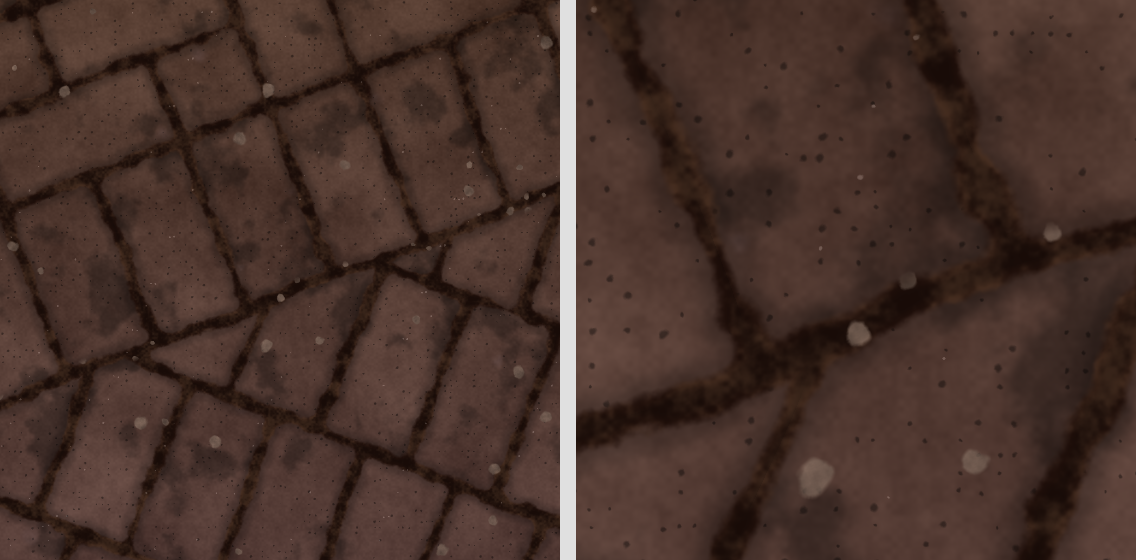
Left, the full canvas; right, a detail of the centre.
This texture is drawn by a Shadertoy shader. Its source:

```glsl
const float TILT = 0.368;              // upper courses lean up, lower ones down
const vec2 BRICK = vec2(0.1693, 0.323); // pitch of one brick, joint included
const float JOINT = 0.0095;            // half the width of a joint
const float CORNER = 0.016;
const vec2 UPPER_ORIGIN = vec2(0.0, 0.2773);
const vec2 LOWER_ORIGIN = vec2(0.0, 0.4492);
const float UPPER_SHIFT = 0.133;
const float LOWER_SHIFT = 0.099;
const float STAGGER = 0.0755;          // offset of every other lower course
const vec3 CLAY_DARK = vec3(0.235, 0.150, 0.125);
const vec3 CLAY_PALE = vec3(0.435, 0.322, 0.282);
const vec3 SOIL_DARK = vec3(0.110, 0.052, 0.034);
const vec3 SOIL_PALE = vec3(0.255, 0.165, 0.115);
const vec3 PEBBLE = vec3(0.49, 0.41, 0.36);
const vec3 LICHEN = vec3(0.43, 0.34, 0.34);

struct Brick { float edge; vec2 id; };

float hash(vec2 p) {
    return fract(sin(dot(p, vec2(127.1, 311.7))) * 43758.5453);
}

float noise(vec2 p) {
    vec2 i = floor(p), f = fract(p);
    f = f * f * (3.0 - 2.0 * f);
    return mix(mix(hash(i), hash(i + vec2(1, 0)), f.x),
               mix(hash(i + vec2(0, 1)), hash(i + vec2(1, 1)), f.x), f.y);
}

float fbm(vec2 p) {
    float sum = 0.0, amp = 0.5;
    for (int i = 0; i < 5; i++) {
        sum += amp * noise(p);
        p = mat2(1.6, 1.2, -1.2, 1.6) * p + 7.3;
        amp *= 0.5;
    }
    return sum / 0.97;
}

vec2 turn(vec2 p, float a) {
    return vec2(cos(a) * p.x + sin(a) * p.y, cos(a) * p.y - sin(a) * p.x);
}

// Slightly uneven rounded brick filling the cell at corner lo
Brick makeBrick(vec2 q, vec2 lo, vec2 size) {
    vec2 id = lo + 0.5 * size;
    vec2 jitter = vec2(hash(id), hash(id + 3.7)) - 0.5;
    vec2 local = turn(q - id - 0.005 * jitter, 0.03 * jitter.x);
    vec2 d = abs(local) - 0.5 * size + JOINT + CORNER;
    return Brick(length(max(d, 0.0)) + min(max(d.x, d.y), 0.0) - CORNER, id);
}

// Upright courses alternating with courses of paired, half and upright bricks
Brick upperBrick(vec2 q) {
    q.x -= UPPER_SHIFT;
    vec2 cell = floor(q / BRICK);
    vec2 lo = cell * BRICK, size = BRICK;
    float column = mod(cell.x, 4.0);
    if (mod(cell.y, 2.0) > 0.5 && column < 2.5) {
        float top = step(0.5, fract(q.y / BRICK.y));
        size.y *= 0.5;
        lo.y += top * size.y;
        float part = column - top;
        if (part > -0.5 && part < 1.5) {
            lo.x = (cell.x - part) * BRICK.x;
            size.x *= 2.0;
        }
    }
    return makeBrick(q, lo, size);
}

Brick lowerBrick(vec2 q) {
    float row = floor(q.y / BRICK.y);
    q.x -= LOWER_SHIFT - STAGGER * mod(row, 2.0);
    return makeBrick(q, vec2(floor(q.x / BRICK.x), row) * BRICK, BRICK);
}

// Ragged spots, present in a given share of grid cells
float spots(vec2 p, float scale, float share, float soft) {
    p = p * scale + 0.3 * (fbm(p * scale * 2.0) - 0.5);
    vec2 cell = floor(p);
    vec2 centre = 0.35 + 0.3 * vec2(hash(cell + 1.3), hash(cell + 5.9));
    float radius = 0.12 + 0.2 * hash(cell + 9.1);
    float spot = smoothstep(radius, radius * (1.0 - soft), length(fract(p) - centre));
    return spot * step(hash(cell + 17.0), share);
}

void mainImage(out vec4 fragColor, in vec2 fragCoord) {
    vec2 p = fragCoord / iResolution.y;

    // Layout, with wavering lines and a seam where the two bonds meet
    vec2 w = p + 0.010 * (vec2(noise(p * 9.0), noise(p * 9.0 + 40.0)) - 0.5);
    vec2 q = turn(w - UPPER_ORIGIN, TILT);
    Brick brick;
    if (q.y > 0.0) {
        brick = upperBrick(q);
    } else {
        brick = lowerBrick(turn(w - LOWER_ORIGIN, -TILT));
        brick.edge = max(brick.edge, q.y + JOINT);
    }
    float edge = brick.edge + 0.018 * (fbm(p * 38.0) - 0.5);
    float soft = max(0.0035, 0.8 / iResolution.y);
    float face = smoothstep(soft, -soft, edge);

    // Brick faces: mottling, grain, stains, pits and lichen
    vec2 own = p + 5.0 * hash(brick.id + 2.0);
    float grain = noise(p * 260.0) - 0.5;
    float tone = 0.50 + 0.75 * (fbm(own * 9.0) - 0.5) + 0.22 * (hash(brick.id) - 0.5)
               + 0.28 * (fbm(p * 70.0) - 0.5) + 0.14 * grain;
    vec3 clay = mix(CLAY_DARK, CLAY_PALE, clamp(tone, 0.0, 1.0));
    clay.b -= 0.025 * (p.y - 0.45);
    clay *= 1.0 - 0.30 * smoothstep(0.56, 0.76, fbm(own * 15.0 + 31.0));
    clay *= 1.0 - 0.38 * spots(p, 95.0, 0.20, 0.7);
    clay = mix(clay, LICHEN, 0.55 * spots(p + 0.37, 13.0, 0.05, 0.9) * fbm(p * 60.0));
    clay *= mix(0.76, 1.0, smoothstep(0.0, -0.022, edge));

    // Soil with fine debris, darkest in the middle of the joints
    float debris = fbm(p * 45.0 + 11.0);
    vec3 soil = mix(SOIL_DARK, SOIL_PALE, smoothstep(0.25, 0.85, debris + 0.25 * grain));
    soil *= mix(1.1, 0.85, smoothstep(0.0, JOINT, edge));
    vec3 color = mix(soil, clay, face);

    // Loose pebbles, gathered along the seam
    float nearSeam = smoothstep(0.022, 0.008, abs(q.y));
    float pebbles = max(spots(p, 22.0, 0.035, 0.35), nearSeam * spots(p + 0.13, 34.0, 0.28, 0.4));
    color = mix(color, PEBBLE * (0.55 + 0.75 * fbm(p * 85.0)), 0.7 * pebbles);
    color += 0.15 * spots(p + 0.71, 120.0, 0.012, 0.6);

    fragColor = vec4(color, 1.0);
}
```
